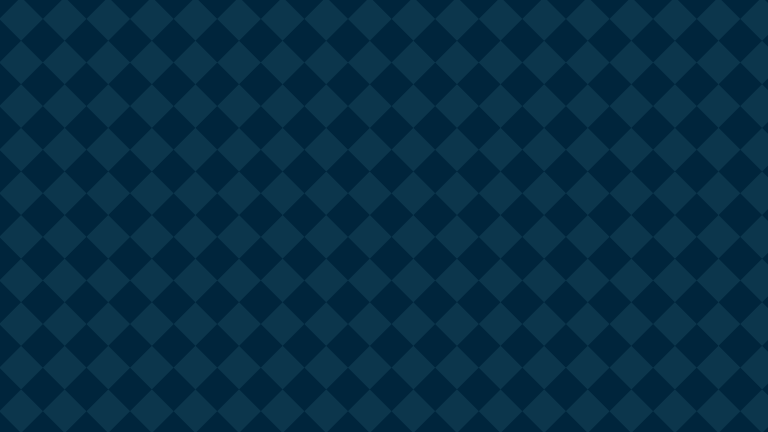
A Shadertoy shader for this pattern:

```glsl
const float PERIOD = 0.1009;                     // diamond spacing, in canvas heights
const vec2 FIRST_CENTER = vec2(0.0488, 0.0481);  // centre of the lower left diamond
const vec3 DARK_BLUE = vec3(0.000, 0.145, 0.235);
const vec3 LIGHT_BLUE = vec3(0.047, 0.212, 0.300);

// Signed distance to a diamond whose diagonals both have the given half length
float diamondDistance(vec2 p, float halfDiagonal) {
    return (abs(p.x) + abs(p.y) - halfDiagonal) * inversesqrt(2.0);
}

void mainImage(out vec4 fragColor, in vec2 fragCoord) {
    float pixel = 1.0 / iResolution.y;
    vec2 position = fragCoord * pixel;

    // Square lattice of diamonds touching at their corners
    vec2 cell = (fract((position - FIRST_CENTER) / PERIOD + 0.5) - 0.5) * PERIOD;
    float edge = diamondDistance(cell, 0.5 * PERIOD);

    // One pixel wide edge smoothing
    float coverage = clamp(0.5 - edge / pixel, 0.0, 1.0);
    fragColor = vec4(mix(DARK_BLUE, LIGHT_BLUE, coverage), 1.0);
}
```
